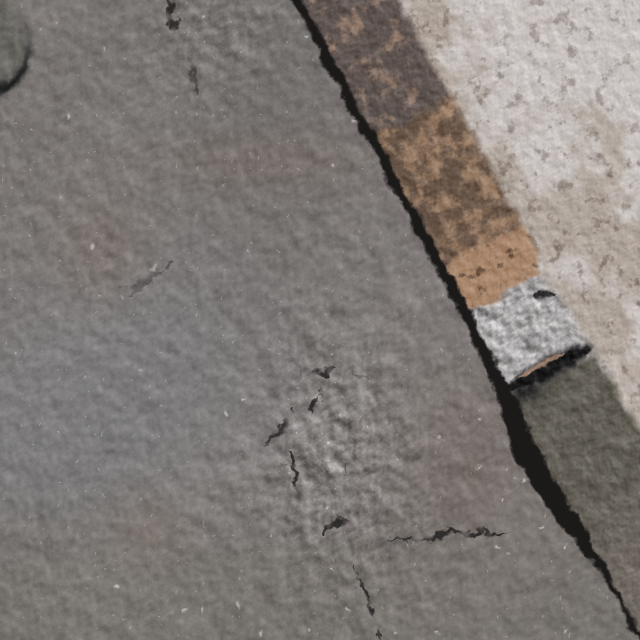
Give the GLSL for this texture, as a three.js fragment shader.

```glsl
varying vec2 vUv;

vec2 hash2(vec2 p) {
  p = vec2(dot(p, vec2(127.1, 311.7)), dot(p, vec2(269.5, 183.3)));
  return fract(sin(p) * 43758.5);
}

// Gradient noise, roughly -0.6 to 0.6
float gradNoise(vec2 p) {
  vec2 i = floor(p), f = fract(p);
  vec2 u = f * f * f * (f * (f * 6.0 - 15.0) + 10.0);
  vec2 e = vec2(0.0, 1.0);
  float a = dot(hash2(i) * 2.0 - 1.0, f);
  float b = dot(hash2(i + e.yx) * 2.0 - 1.0, f - e.yx);
  float c = dot(hash2(i + e.xy) * 2.0 - 1.0, f - e.xy);
  float d = dot(hash2(i + e.yy) * 2.0 - 1.0, f - e.yy);
  return mix(mix(a, b, u.x), mix(c, d, u.x), u.y);
}

float fbm(vec2 p) {
  float sum = 0.0, amp = 1.0;
  for (int k = 0; k < 4; k++) {
    p = mat2(1.6, 1.2, -1.2, 1.6) * p + 7.3;
    sum += amp * gradNoise(p * 0.5);
    amp *= 0.58;
  }
  return sum;
}

// Slope of the rough surface toward the light
float relief(vec2 p, float scale) {
  return fbm(p * scale + vec2(0.12, 0.2)) - fbm(p * scale);
}

float bump(float x, float center, float width) {
  float d = (x - center) / width;
  return exp(-d * d);
}

float blob(vec2 p, vec2 center, vec2 size) {
  vec2 d = (p - center) / size;
  return exp(-dot(d, d));
}

// Fissure tapering toward a and b
float fissure(vec2 p, vec2 a, vec2 b, float width) {
  vec2 ab = b - a;
  float h = clamp(dot(p - a, ab) / dot(ab, ab), 0.0, 1.0);
  float w = width * (0.25 + 3.0 * h * (1.0 - h));
  return 1.0 - smoothstep(w * 0.3, w + 0.002, length(p - a - ab * h));
}

// Uneven scattered grains, one per cell
float grains(vec2 p, float count, float density) {
  vec2 cell = floor(p * count), seed = hash2(cell + 31.0);
  float d = length((fract(p * count) - 0.3 - 0.4 * seed) * (0.7 + seed.yx));
  float size = 0.12 + 0.16 * seed.y;
  return step(1.0 - density, hash2(cell).x) * (1.0 - smoothstep(0.0, size, d));
}

vec3 groundColor(vec2 p, vec2 q) {
  float cloud = fbm(vec2(dot(p, vec2(1.3, 1.5)), dot(p, vec2(-4.6, 3.8))));
  float haze = blob(p, vec2(0.24, 0.43), vec2(0.2)) + blob(p, vec2(0.04, 0.3), vec2(0.17));
  float rust = blob(p, vec2(0.16, 0.61), vec2(0.07, 0.08)) + blob(p, vec2(0.41, 0.75), vec2(0.14, 0.04));
  rust += blob(p, vec2(0.23, 0.17), vec2(0.06, 0.05)) + blob(p, vec2(0.73, 0.27), vec2(0.1, 0.15));
  float rough = blob(p, vec2(0.53, 0.28), vec2(0.11, 0.18)) + 0.5 * blob(p, vec2(0.33, 0.97), vec2(0.09));
  vec3 col = vec3(0.482, 0.463, 0.454) + cloud * 0.04;
  col = mix(col, vec3(0.495, 0.497, 0.503), min(haze, 1.0) * 0.6);
  col = mix(col, vec3(0.48, 0.43, 0.405), min(rust, 1.0) * 0.5);
  col = mix(col, vec3(0.455, 0.437, 0.4), (1.0 - smoothstep(0.0, 0.3, p.y)) * 0.45);
  col = mix(col, vec3(0.42, 0.415, 0.395), blob(p, vec2(0.34, 0.95), vec2(0.14)) * 0.5);
  col += rough * (0.025 + 0.07 * fbm(p * 45.0));
  col += relief(p, 26.0) * (0.1 + 0.25 * rough) + fbm(p * 80.0) * 0.055;
  col += grains(q, 70.0, 0.13) * 0.14 + grains(q + 0.37, 30.0, 0.05) * 0.25;

  // Rounded stone at the upper left
  float rim = length((q - vec2(-0.005, 0.935)) / vec2(0.05, 0.075));
  col = mix(col, vec3(0.41, 0.4, 0.38) + relief(p, 25.0) * 0.15, 1.0 - smoothstep(0.9, 1.0, rim));
  col = mix(col, vec3(0.12), bump(rim, 1.0, 0.12) * (1.0 - smoothstep(0.87, 0.98, p.y)));

  // Jagged fissures, broken by noise
  vec2 j = q + 0.017 * vec2(fbm(p * 30.0), fbm(p * 30.0 + 11.0));
  float cut = fissure(j, vec2(0.42, 0.3), vec2(0.462, 0.36), 0.008);
  cut = max(cut, fissure(j, vec2(0.482, 0.357), vec2(0.502, 0.38), 0.007));
  cut = max(cut, fissure(j, vec2(0.485, 0.412), vec2(0.51, 0.424), 0.006));
  cut = max(cut, fissure(j, vec2(0.452, 0.288), vec2(0.47, 0.24), 0.005));
  cut = max(cut, fissure(j, vec2(0.505, 0.168), vec2(0.54, 0.195), 0.006));
  cut = max(cut, fissure(j, vec2(0.61, 0.155), vec2(0.79, 0.17), 0.005));
  cut = max(cut, fissure(j, vec2(0.555, 0.11), vec2(0.6, 0.0), 0.005));
  cut = max(cut, fissure(j, vec2(0.265, 1.0), vec2(0.28, 0.945), 0.007));
  cut = max(cut, 0.6 * fissure(j, vec2(0.295, 0.91), vec2(0.305, 0.85), 0.005));
  cut = max(cut, 0.5 * fissure(j, vec2(0.19, 0.54), vec2(0.26, 0.585), 0.004));
  cut *= smoothstep(-0.35, 0.15, gradNoise(p * 45.0));
  float vein = 1.0 - smoothstep(0.0, 0.07, abs(gradNoise(j * 17.0)));
  cut = max(cut, 0.7 * vein * rough * smoothstep(0.08, 0.3, gradNoise(p * 23.0 + 5.0)));
  return mix(col, vec3(0.15, 0.14, 0.14), cut * 0.9);
}

vec3 concreteColor(vec2 p, float inset) {
  float wear = 0.35 - inset * 2.6 + 0.45 * blob(p, vec2(0.95, 0.6), vec2(0.13, 0.16));
  float stain = smoothstep(0.0, 0.6, fbm(p * 9.0) + wear);
  vec3 col = mix(vec3(0.785, 0.76, 0.75), vec3(0.675, 0.63, 0.59), stain * 0.9);
  col -= vec3(0.14, 0.15, 0.155) * smoothstep(0.12, 0.5, fbm(p * 42.0));
  return col + relief(p, 45.0) * 0.13 + fbm(p * 85.0) * 0.045;
}

// Strip coordinates: x across, y down its length
vec3 stripColor(vec2 p, vec2 s) {
  float mottle = fbm(p * 30.0), edge = s.y + 0.018 * gradNoise(p * 24.0);
  vec3 col = mix(vec3(0.37, 0.33, 0.315), vec3(0.57, 0.48, 0.42), smoothstep(0.0, 0.5, mottle));
  vec3 brown = mix(vec3(0.4, 0.33, 0.28), vec3(0.6, 0.49, 0.4), smoothstep(-0.25, 0.4, mottle));
  vec3 clay = mix(vec3(0.65, 0.52, 0.42), vec3(0.44, 0.34, 0.27), smoothstep(0.15, 0.4, mottle));
  vec3 slab = vec3(0.385, 0.37, 0.335) + mottle * 0.08;
  slab = mix(slab, vec3(0.44, 0.415, 0.385), smoothstep(0.88, 1.04, s.y));
  col = mix(col, brown, smoothstep(0.235, 0.25, edge));
  col = mix(col, clay, smoothstep(0.468, 0.482, edge));
  col = mix(col, vec3(0.66, 0.65, 0.65) + relief(p, 30.0) * 0.4, smoothstep(0.549, 0.558, edge));
  col = mix(col, slab, smoothstep(0.69, 0.715, edge));
  float gap = fissure(s, vec2(0.0, 0.692), vec2(0.142, 0.69), 0.025);
  col = mix(col, vec3(0.1), max(gap, 0.8 * blob(s, vec2(0.02, 0.705), vec2(0.035, 0.02))));
  col = mix(col, vec3(0.6, 0.49, 0.42), fissure(s, vec2(0.025, 0.682), vec2(0.1, 0.679), 0.006));
  col = mix(col, vec3(0.17), fissure(s, vec2(0.105, 0.578), vec2(0.13, 0.595), 0.009));
  return col + relief(p, 42.0) * 0.13 + fbm(p * 80.0) * 0.055;
}

void main() {
  vec2 p = vUv;
  vec2 q = p + 0.01 * vec2(fbm(p * 32.0), fbm(p * 32.0 + 19.0));
  vec2 d = q - vec2(0.469, 1.0);
  vec2 s = vec2(dot(d, vec2(0.88, 0.475)), dot(d, vec2(0.475, -0.88)));

  // Joint between ground and strip, widest near the lower end
  float swell = bump(s.y, 0.82, 0.13);
  float offset = s.x + 0.005 + 0.019 * swell;
  float halfWidth = 0.0075 + 0.011 * swell - 0.004 * smoothstep(0.9, 1.05, s.y);
  halfWidth += 0.005 * gradNoise(p * 26.0);
  float inset = s.x - 0.131 - 0.018 * s.y + 0.012 * bump(s.y, 0.56, 0.04);

  vec3 col = mix(groundColor(p, q), stripColor(p, s), smoothstep(-0.003, 0.003, offset));
  col = mix(col, concreteColor(p, max(inset, 0.0)), smoothstep(-0.008, 0.008, inset));
  float joint = 1.0 - smoothstep(halfWidth - 0.003, halfWidth + 0.004, abs(offset));
  gl_FragColor = vec4(mix(col, vec3(0.11, 0.1, 0.1), joint), 1.0);
}
```
